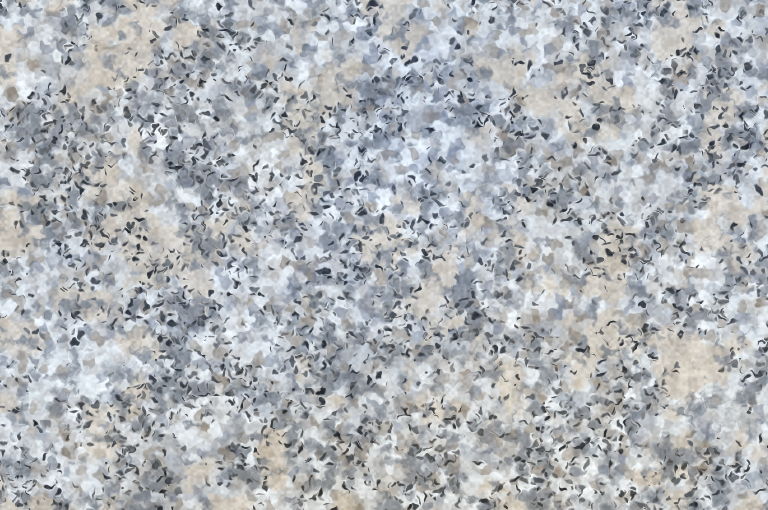
This texture is drawn by a Shadertoy shader. Its source:

```glsl
vec3 hash3(vec2 cell, float seed) {
    uvec3 v = uvec3(ivec3(vec3(cell, seed)));
    v = v * 1664525u + 1013904223u;
    v.x += v.y * v.z; v.y += v.z * v.x; v.z += v.x * v.y;
    v ^= v >> 16u;
    v.x += v.y * v.z; v.y += v.z * v.x; v.z += v.x * v.y;
    return vec3(v >> 8u) / 16777216.0;
}

float noise(vec2 p, float seed) {
    vec2 i = floor(p), f = fract(p);
    f = f * f * (3.0 - 2.0 * f);
    float low = mix(hash3(i, seed).x, hash3(i + vec2(1, 0), seed).x, f.x);
    float high = mix(hash3(i + vec2(0, 1), seed).x, hash3(i + vec2(1, 1), seed).x, f.x);
    return mix(low, high, f.y);
}

float fbm(vec2 p, float seed) {
    float sum = 0.0, amp = 0.53;
    for (int i = 0; i < 4; i++) {
        sum += amp * noise(p, seed + float(i));
        p = mat2(1.6, 1.2, -1.2, 1.6) * p;
        amp *= 0.5;
    }
    return sum;
}

// Feldspar and quartz tones, chosen by a random triple
vec3 mineral(vec3 rnd) {
    vec3 tone = vec3(0.86, 0.885, 0.905);
    if (rnd.x > 0.44) tone = vec3(0.755, 0.765, 0.775);
    if (rnd.x > 0.76) tone = vec3(0.63, 0.61, 0.585);
    if (rnd.x > 0.88) tone = vec3(0.59, 0.62, 0.67);
    return tone + (rnd.y - 0.5) * 0.1;
}

// Irregular pale crystals with softly blended borders
vec3 crystals(vec2 p, float seed) {
    vec2 base = floor(p);
    vec4 sum = vec4(0);
    for (int y = -1; y <= 1; y++)
    for (int x = -1; x <= 1; x++) {
        vec2 cell = base + vec2(x, y);
        vec3 rnd = hash3(cell, seed);
        float weight = exp(-16.0 * length(cell + rnd.xy - p));
        sum += weight * vec4(mineral(hash3(cell, seed + 1.0)), 1);
    }
    return sum.rgb / sum.a;
}

// Dark mica flakes: x = coverage, y = lightness of the flake
vec2 flakes(vec2 p, float freq, float amount, float seed) {
    p *= freq;
    vec2 base = floor(p), best = vec2(0);
    float blur = 0.6 * freq / iResolution.y + 0.03;
    for (int y = -1; y <= 1; y++)
    for (int x = -1; x <= 1; x++) {
        vec2 cell = base + vec2(x, y);
        vec3 place = hash3(cell, seed), look = hash3(cell, seed + 1.0);
        float cluster = fbm(cell / freq * 13.0, 40.0);
        if (place.z > amount * smoothstep(0.28, 0.72, cluster) * 2.0) continue;
        float angle = look.x * 6.2832;
        vec2 axis = vec2(cos(angle), sin(angle)), q = p - cell - place.xy;
        q = vec2(dot(q, axis), dot(q, vec2(-axis.y, axis.x)));
        vec2 radius = vec2(mix(0.24, 0.56, look.y), mix(0.14, 0.29, look.z));
        float dist = (length(q / radius) - 1.0) * radius.y;
        float cover = smoothstep(blur, -blur, dist);
        if (cover > best.x) best = vec2(cover, fract(look.z * 7.0 + look.y));
    }
    return best;
}

void mainImage(out vec4 fragColor, in vec2 fragCoord) {
    vec2 p = fragCoord / iResolution.y;
    vec2 warp = vec2(noise(p * 110.0, 2.0), noise(p * 110.0, 3.0)) - 0.5;
    vec2 q = p + warp * 0.011;

    // Pale crystals in two sizes
    vec3 color = mix(crystals(q * 58.0, 10.0), crystals(q * 31.0, 13.0), 0.38);
    color = mix(vec3(0.75, 0.76, 0.77), color, 1.2);

    // Larger cream feldspar patches
    float cream = smoothstep(0.54, 0.66, fbm(q * 15.0, 20.0));
    color = mix(color, vec3(0.83, 0.795, 0.74), cream * 0.7);

    // Smoky blue-grey clumps around the mica
    float cluster = fbm(p * 13.0, 40.0);
    float smoke = smoothstep(0.5, 0.74, fbm(q * 42.0, 30.0) + (cluster - 0.5) * 0.4);
    color = mix(color, vec3(0.47, 0.50, 0.54), smoke * 0.75);

    // Mica flakes, coarse then fine
    vec2 coarse = flakes(q, 58.0, 0.26, 50.0);
    vec2 fine = flakes(q, 95.0, 0.16, 60.0);
    color = mix(color, mix(vec3(0.13, 0.15, 0.18), vec3(0.45, 0.47, 0.49), coarse.y), coarse.x * 0.92);
    color = mix(color, mix(vec3(0.17, 0.18, 0.2), vec3(0.5), fine.y), fine.x * 0.85);

    // Fine mottling, faint vertical streaks and broad warm and cool zones
    color += (noise(p * 170.0, 70.0) - 0.5) * 0.11;
    color += (noise(p * vec2(38.0, 4.0), 71.0) - 0.5) * 0.035;
    float zone = fbm(p * 2.5, 75.0) - 0.5 + (0.5 - p.y) * 0.25;
    color += zone * vec3(0.03, -0.01, -0.08);
    color += (fbm(p * 3.5, 80.0) - 0.5) * 0.1;

    fragColor = vec4(clamp(color, 0.0, 1.0), 1);
}
```
